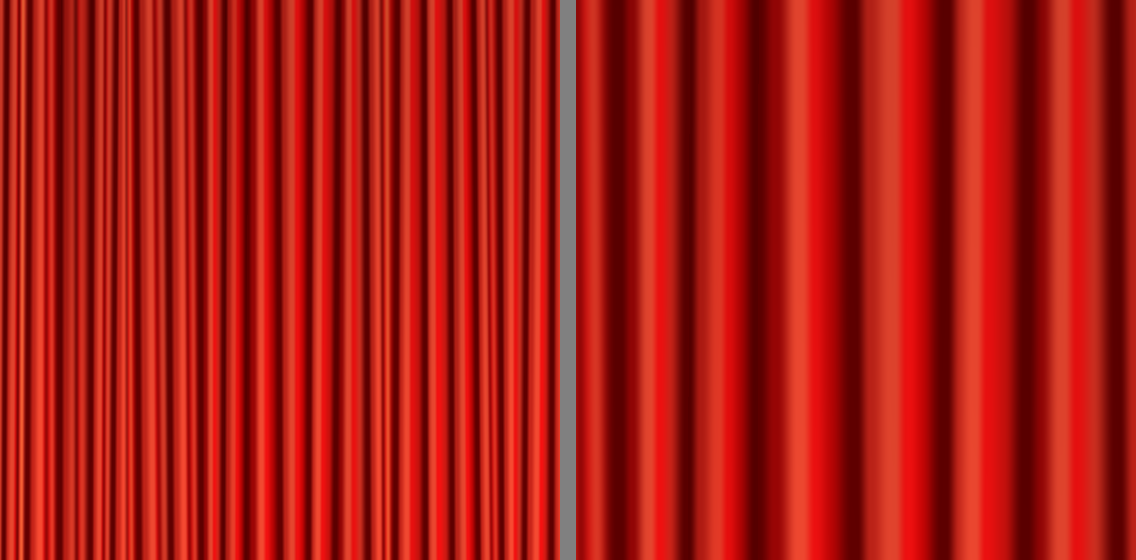
Left: the whole. Right: its middle third, enlarged.
A Shadertoy shader for this texture:

```glsl
const float FOLDS = 20.5;
const vec3 SHADOW = vec3(0.36, 0.0, 0.0);
const vec3 MAROON = vec3(0.58, 0.02, 0.02);
const vec3 BRICK = vec3(0.72, 0.13, 0.09);
const vec3 CRIMSON = vec3(0.75, 0.02, 0.02);
const vec3 SCARLET = vec3(0.90, 0.06, 0.06);
const vec3 CORAL = vec3(0.90, 0.27, 0.18);
const vec3 AMBER = vec3(0.93, 0.37, 0.20);

float hash(float n, float seed) {
    return fract(sin(n * 127.1 + seed * 311.7) * 4375.85);
}

float streakNoise(float x, float seed) {
    float cell = floor(x);
    return mix(hash(cell, seed), hash(cell + 1.0, seed), smoothstep(0.0, 1.0, x - cell));
}

// Valley position of fold i, in fold units, drifting slightly down the cloth
float valley(float i, float y) {
    float sway = 0.16 * sin(1.5708 * (i - 2.0)) * (1.0 - smoothstep(9.0, 13.0, i));
    float swell = 0.36 * exp(-pow((i - 15.0) / 3.0, 2.0));
    float drift = (hash(i, 3.0) - 0.5) * 0.35 * (0.5 - y);
    return i + 0.21 + sway + swell + drift;
}

// Shading across one pleat: valley, rising edge, crest, far slope, valley
vec3 pleat(float t, float crest, vec3 rise, vec3 slope) {
    vec3 color = mix(SHADOW, rise, smoothstep(0.02, 0.17, t));
    color = mix(color, CORAL, smoothstep(crest - 0.24, crest - 0.03, t));
    color = mix(color, SCARLET, smoothstep(crest + 0.02, crest + 0.15, t));
    color = mix(color, slope, smoothstep(crest + 0.16, 0.76, t));
    return mix(color, SHADOW, smoothstep(0.72, 0.96, t));
}

// Narrow secondary crease with a lit ridge beside it
vec3 addCrease(vec3 color, float t, float center, float depth, vec3 ridgeColor) {
    float groove = exp(-pow((t - center) / 0.08, 2.0));
    float ridge = exp(-pow((t - center - 0.17) / 0.08, 2.0));
    color = mix(color, SHADOW, groove * depth);
    return mix(color, ridgeColor, ridge * min(1.0, depth * 1.2));
}

vec3 foldColor(float id, float t, float y) {
    float kind = hash(id, 5.0);
    float crest = mix(0.29, 0.46, hash(id, 7.0));
    vec3 slope = mix(CRIMSON, mix(BRICK, CORAL, 0.35), smoothstep(0.4, 0.6, kind));
    vec3 rise = mix(BRICK, MAROON, step(0.8, hash(id, 9.0)));
    vec3 color = pleat(t, crest, rise, slope);

    // Creases gather towards both sides of the curtain
    float side = smoothstep(0.12, 0.4, abs(id / FOLDS - 0.5));
    float depth = step(hash(id, 11.0), mix(0.2, 0.7, side));
    depth *= mix(0.5, 0.8, hash(id, 13.0));
    float center = mix(0.5, 0.62, hash(id, 15.0)) + 0.06 * (0.5 - y);
    vec3 ridgeColor = mix(CORAL, AMBER, step(0.7, hash(id, 17.0)));
    color = addCrease(color, t, center, depth, ridgeColor);

    // A few pleats recede into deeper red, more so near the top
    float recess = step(0.85, hash(id, 19.0)) * mix(0.2, 0.5, y);
    return mix(color, color * vec3(0.8, 0.3, 0.3), recess);
}

void mainImage(out vec4 fragColor, in vec2 fragCoord) {
    vec2 uv = fragCoord / iResolution.xy;
    float x = uv.x * FOLDS;

    // Find the pleat between neighbouring valleys
    vec3 color = SHADOW;
    for (int k = -2; k <= 1; k++) {
        float id = floor(x) + float(k);
        float left = valley(id, uv.y);
        float right = valley(id + 1.0, uv.y);
        if (x >= left && x < right) {
            color = foldColor(id, (x - left) / (right - left), uv.y);
        }
    }

    // Soft vertical streaks and a gentle dimming towards the top
    float streak = streakNoise(uv.x * 80.0 + uv.y * 0.5, 21.0);
    color *= mix(0.95, 1.05, streak);
    color *= mix(1.04, 0.93, smoothstep(0.1, 1.0, uv.y));
    fragColor = vec4(clamp(color, 0.0, 1.0), 1.0);
}
```
